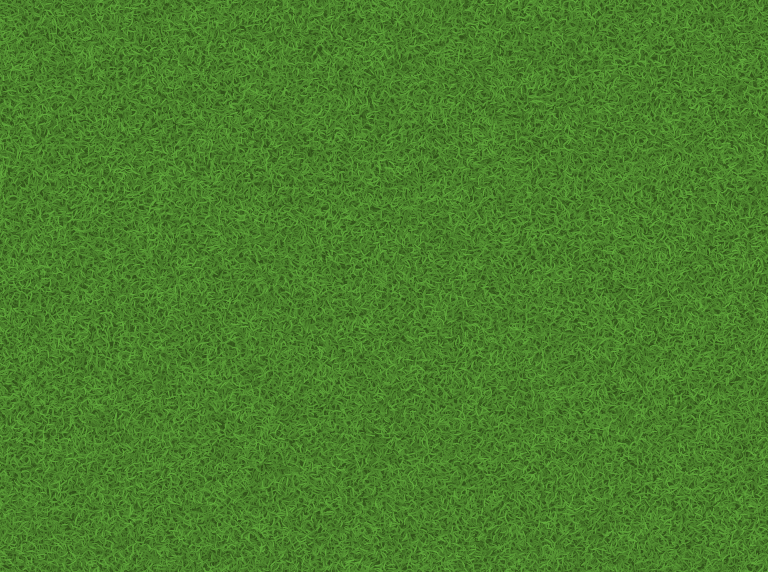
A WebGL 2 fragment shader for this texture:

```glsl
#version 300 es
precision highp float;
// Dense short turf: thin curved blades scattered in a jittered cell grid.
// Layers are painted from shaded undergrowth up to sunlit tips, and layered
// sines add small darker and lighter clumps.

uniform vec2 u_resolution;
out vec4 outColor;

// CELLS is the number of cells per canvas height; blade sizes are in cells.
const float CELLS = 118.0;
const int LAYERS = 5;
const float BLADE_HALF_LENGTH = 0.74;
const float BLADE_HALF_WIDTH = 0.115;
const float BLADE_BEND = 0.32;
const float SOIL_SHADE = 0.08;
const float LOW_SHADE = 0.29;
const float TOP_SHADE = 0.81;
const float SHADE_SPREAD = 0.50;
const float PATCH_STRENGTH = 0.055;
const float PATCH_FREQUENCY = 0.42;
const vec3 DARK_GREEN = vec3(0.180, 0.300, 0.092);
const vec3 LIGHT_GREEN = vec3(0.382, 0.655, 0.232);

uint scramble(uint n) {
    n = (n ^ (n >> 16u)) * 0x7feb352du;
    n = (n ^ (n >> 15u)) * 0x846ca68bu;
    return n ^ (n >> 16u);
}

// Four random values in 0..1 for a cell and a layer.
vec4 hash4(vec2 cell, int layer) {
    uvec2 c = uvec2(ivec2(cell) + 64);
    uint a = scramble(c.x + scramble(c.y + scramble(uint(layer) + 7u)));
    uint b = scramble(a + 31u);
    return vec4(a & 65535u, a >> 16u, b & 65535u, b >> 16u) / 65535.0;
}

// Coverage of one bent, tapering blade centred on the origin.
float blade(vec2 p, float angle, float halfLength, float bend, float pixel) {
    vec2 axis = vec2(cos(angle), sin(angle));
    float along = dot(p, axis);
    float across = dot(p, vec2(-axis.y, axis.x));
    float t = along / halfLength;
    across -= bend * halfLength * (t * t - 0.35);
    float beyond = max(abs(along) - halfLength, 0.0);
    float width = BLADE_HALF_WIDTH * (1.1 - 0.45 * clamp(t, 0.0, 1.0));
    float distanceToBlade = length(vec2(beyond, across));
    return clamp((width - distanceToBlade) / pixel + 0.5, 0.0, 1.0);
}

// Soft, slow variation of brightness, about -1..1.
float patches(vec2 p) {
    float sum = 0.0;
    float weight = 0.5;
    for (int i = 0; i < 4; i++) {
        p = mat2(0.8, 0.6, -0.6, 0.8) * p + 1.7;
        sum += weight * sin(p.x + 1.3 * sin(p.y)) * sin(p.y + 0.9 * sin(p.x));
        p *= 1.9;
        weight *= 0.75;
    }
    return sum;
}

void main() {
    vec2 p = gl_FragCoord.xy / u_resolution.y * CELLS;
    float pixel = CELLS / u_resolution.y;
    vec2 home = floor(p);
    float shade = SOIL_SHADE;

    // Paint each layer of blades over the one below.
    for (int layer = 0; layer < LAYERS; layer++) {
        float height = float(layer) / float(LAYERS - 1);
        float layerShade = mix(LOW_SHADE, TOP_SHADE, height);
        for (int y = -1; y <= 1; y++) {
            for (int x = -1; x <= 1; x++) {
                vec2 cell = home + vec2(x, y);
                vec4 place = hash4(cell, layer);
                vec4 look = hash4(cell, layer + LAYERS);
                float halfLength = BLADE_HALF_LENGTH * mix(0.65, 1.15, look.x);
                float bend = BLADE_BEND * (2.0 * look.y - 1.0);
                float cover = blade(p - cell - place.xy, 6.2832 * place.z,
                                    halfLength, bend, pixel);
                float bladeShade = layerShade + SHADE_SPREAD * (look.z - 0.5);
                shade = mix(shade, bladeShade, cover);
            }
        }
    }

    shade += PATCH_STRENGTH * patches(p * PATCH_FREQUENCY);
    outColor = vec4(mix(DARK_GREEN, LIGHT_GREEN, clamp(shade, -0.15, 1.15)), 1.0);
}
```
